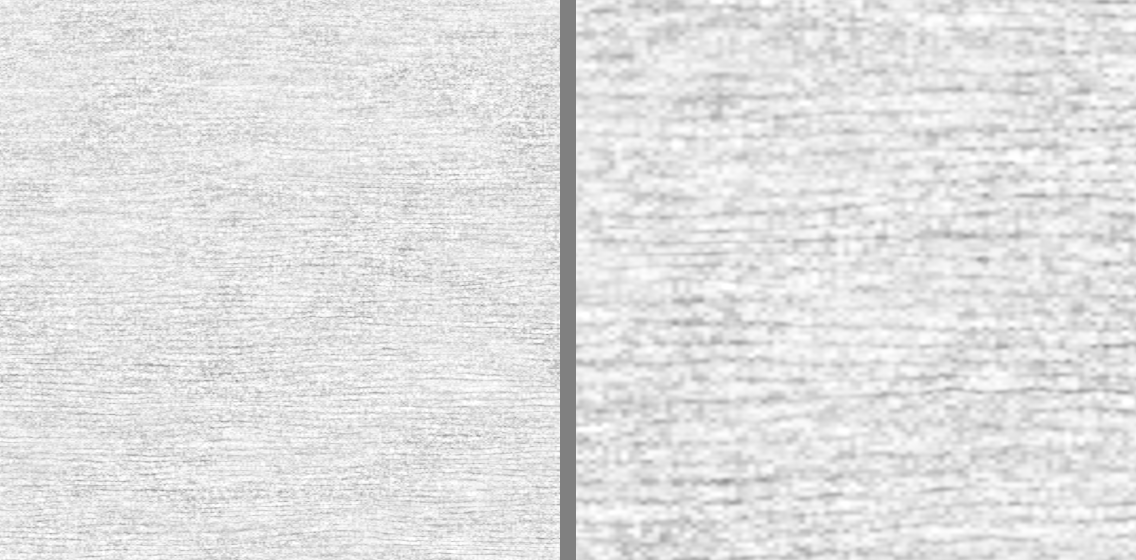
Left: the whole. Right: its middle third, enlarged.
This texture is drawn by a three.js fragment shader. Its source:

```glsl
// Pale brushed plaster: fine speckled grain over thin, broken horizontal grooves.
// Stretched value-noise layers are summed into a roughly unit-variance relief,
// which a slightly dark-skewed curve then turns into light greys.

varying vec2 vUv;

// Tone curve: middle grey, contrast, and skew towards the darks
const float MID_GREY = 0.894;
const float CONTRAST = 0.052;
const float DARK_SKEW = 0.004;

// Noise cells across and up the canvas
const vec2 FINE_GRAIN = vec2(265.0, 365.0);
const vec2 COARSE_GRAIN = vec2(130.0, 215.0);
const vec2 SHORT_STREAK = vec2(26.0, 215.0);
const vec2 LONG_STREAK = vec2(7.0, 170.0);
const vec2 PATCH = vec2(14.0, 32.0);
const vec2 CLOUD = vec2(4.0, 9.0);

// Layer strengths
const float FINE_AMOUNT = 2.9;
const float COARSE_AMOUNT = 1.7;
const float SHORT_AMOUNT = 1.5;
const float LONG_AMOUNT = 1.0;
const float PATCH_AMOUNT = 0.55;
const float CLOUD_AMOUNT = 0.35;
const float GROOVE_AMOUNT = 2.3;

const float GROOVE_ROWS = 94.0;
const float GROOVE_MEAN = 0.3125;
const float WARP = 0.014;
const float PIT_CELLS = 15.0;
const float PIT_SHARE = 0.14;
const float PIT_DEPTH = 1.6;
const float TAU = 6.2831853;

float hash(vec2 p) {
  vec3 q = fract(p.xyx * 0.1031);
  q += dot(q, q.yzx + 33.33);
  return fract((q.x + q.y) * q.z);
}

// Smooth value noise centred on zero
float noise(vec2 p) {
  vec2 cell = floor(p);
  vec2 f = fract(p);
  f = f * f * (3.0 - 2.0 * f);
  float low = mix(hash(cell), hash(cell + vec2(1.0, 0.0)), f.x);
  float high = mix(hash(cell + vec2(0.0, 1.0)), hash(cell + vec2(1.0)), f.x);
  return mix(low, high, f.y) - 0.5;
}

// Wavering comb of thin dark lines, interrupted along their length
float grooves(vec2 p) {
  float row = p.y * GROOVE_ROWS + 1.8 * noise(p * vec2(5.0, 26.0) + 71.0);
  row += 0.3 * noise(p * vec2(45.0, 95.0) + 37.0);
  float line = pow(0.5 + 0.5 * cos(TAU * row), 3.0);
  float broken = 0.6 + 1.3 * noise(p * vec2(55.0, 95.0) + 19.0)
               + 0.7 * noise(p * vec2(7.0, 60.0) + 43.0);
  return (line - GROOVE_MEAN) * clamp(broken, 0.0, 1.2);
}

// Rare small round pits with ragged rims
float pits(vec2 p) {
  vec2 cell = floor(p * PIT_CELLS);
  vec2 centre = 0.2 + 0.6 * vec2(hash(cell + 211.0), hash(cell + 307.0));
  float radius = mix(0.025, 0.055, hash(cell + 401.0));
  float d = length(fract(p * PIT_CELLS) - centre);
  d += 0.04 * noise(p * COARSE_GRAIN);
  float present = step(hash(cell + 503.0), PIT_SHARE);
  return present * (1.0 - smoothstep(radius * 0.5, radius * 1.4, d));
}

void main() {
  // Bend the brush direction gently
  vec2 p = vUv;
  p.y += WARP * noise(vUv * vec2(2.5, 4.0) + 11.0);
  p.y += 0.003 * noise(vUv * vec2(9.0, 14.0) + 27.0);

  // Broad wear, with clearer grooves in the lower half
  float cloud = noise(p * CLOUD + 5.0);
  float wear = noise(p * PATCH + 53.0);
  float combing = 1.0 - smoothstep(0.35, 0.75, vUv.y + 0.5 * cloud);

  // Grain roughens where the surface is worn darker
  float grain = FINE_AMOUNT * noise(vUv * FINE_GRAIN + 101.0)
              + COARSE_AMOUNT * noise(vUv * COARSE_GRAIN + 157.0);
  grain *= 1.0 - 0.6 * wear - 0.3 * cloud;

  // Brushed streaks
  float streaks = SHORT_AMOUNT * noise(p * SHORT_STREAK + 83.0)
                + LONG_AMOUNT * noise(p * LONG_STREAK + 131.0);

  float relief = grain + streaks;
  relief += PATCH_AMOUNT * wear + CLOUD_AMOUNT * cloud;
  relief -= GROOVE_AMOUNT * grooves(p) * mix(0.45, 1.0, combing);
  relief -= PIT_DEPTH * pits(vUv);

  float grey = MID_GREY + CONTRAST * relief - DARK_SKEW * relief * relief;
  gl_FragColor = vec4(vec3(clamp(grey, 0.0, 1.0)), 1.0);
}
```
